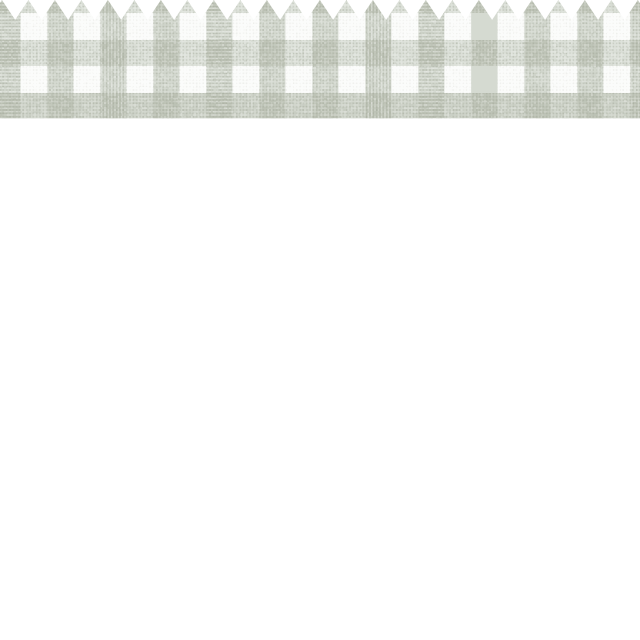
Give the GLSL for this background, as a WebGL 1 fragment shader.

```glsl
precision highp float;
// A strip of sage gingham linen hangs along the top of a white canvas.
// Repeated soft bands form the checks, a triangle wave cuts the pinked
// upper edge, and crossed threads with hashed grain give the weave.

uniform vec2 u_resolution;

const vec3 PAPER = vec3(1.0);
const vec3 LINEN = vec3(0.985, 0.987, 0.982);
const vec3 PALE_SAGE = vec3(0.835, 0.855, 0.820);
const vec3 DEEP_SAGE = vec3(0.735, 0.757, 0.705);
const vec3 THREAD_SHADE = vec3(0.62, 0.64, 0.58);

const float PITCH = 0.0828;        // one check, stripe plus gap
const float STRIPE = 0.0405;       // width of a dyed stripe
const float COLUMN_START = 0.0742; // left side of a full column
const float ROW_START = 0.0625;    // top of the upper full row
const float STRIP_BOTTOM = 0.185;
const float TOOTH_PITCH = 0.0414;
const float TOOTH_DEPTH = 0.031;
const float TOOTH_PEAK = 0.0858;
const float THREADS = 192.0;
const float FLAT_COLUMN = 8.0;     // the one column without weave
const float TAU = 6.28319;

float hash(vec2 p) {
    p = fract(p * vec2(0.1031, 0.1173));
    p += dot(p, p.yx + 33.33);
    return fract((p.x + p.y) * p.x * 47.3);
}

// Coverage of a repeated stripe that begins at start.
float stripes(float x, float start, float blur) {
    float fromCentre = mod(x - start - 0.5 * STRIPE + 0.5 * PITCH, PITCH) - 0.5 * PITCH;
    return 1.0 - smoothstep(-blur, blur, abs(fromCentre) - 0.5 * STRIPE);
}

// Depth below the top of the canvas where the cloth begins.
float pinkedEdge(float x) {
    float t = fract((x - TOOTH_PEAK) / TOOTH_PITCH);
    return TOOTH_DEPTH * (1.0 - abs(2.0 * t - 1.0));
}

// Signed thread relief: x is across the warp, y across the weft.
float weave(vec2 p, vec2 ribs) {
    vec2 thread = p * THREADS;
    vec2 wave = cos(TAU * thread);
    float grain = hash(floor(thread * 1.5)) - 0.5;
    return dot(wave, ribs) + 0.22 * wave.x * wave.y + 0.75 * grain;
}

void main() {
    vec2 uv = gl_FragCoord.xy / u_resolution;
    vec2 p = vec2(uv.x, 1.0 - uv.y);
    float blur = 0.6 / min(u_resolution.x, u_resolution.y);

    // Gingham dye
    float column = stripes(p.x, COLUMN_START, blur);
    float row = stripes(p.y, ROW_START, blur);
    float lowerRow = row * step(0.12, p.y);
    vec3 cloth = mix(LINEN, PALE_SAGE, max(column * 0.95, row * 0.9));
    cloth = mix(cloth, DEEP_SAGE, column * row * 0.85);
    cloth = mix(cloth, DEEP_SAGE, 0.45 * max(lowerRow, column * 0.5));

    // Thread direction varies between columns
    float index = floor((p.x - COLUMN_START) / PITCH + 0.001);
    float upright = column * (1.0 - step(0.5, abs(mod(index, 5.0) - 1.0)));
    float level = column * (1.0 - step(0.5, abs(mod(index, 4.0) - 3.0)));
    vec2 ribs = vec2(0.28) + vec2(0.3, -0.2) * upright + vec2(-0.2, 0.3) * level;
    float plain = column * (1.0 - row) * (1.0 - step(0.5, abs(index - FLAT_COLUMN)));
    cloth = mix(cloth, PALE_SAGE, plain);

    // Woven relief, faint on undyed squares
    float dyed = max(column, row);
    float relief = weave(p, ribs) * mix(0.3, 1.0, dyed) * (1.0 - plain);
    cloth = mix(cloth, THREAD_SHADE, 0.42 * max(relief, 0.0));
    cloth = mix(cloth, PAPER, 0.4 * max(-relief, 0.0));

    // Pinked top and straight lower hem
    float below = smoothstep(-2.0 * blur, 2.0 * blur, p.y - pinkedEdge(p.x));
    float above = 1.0 - smoothstep(-blur, blur, p.y - STRIP_BOTTOM);
    gl_FragColor = vec4(mix(PAPER, cloth, below * above), 1.0);
}
```
